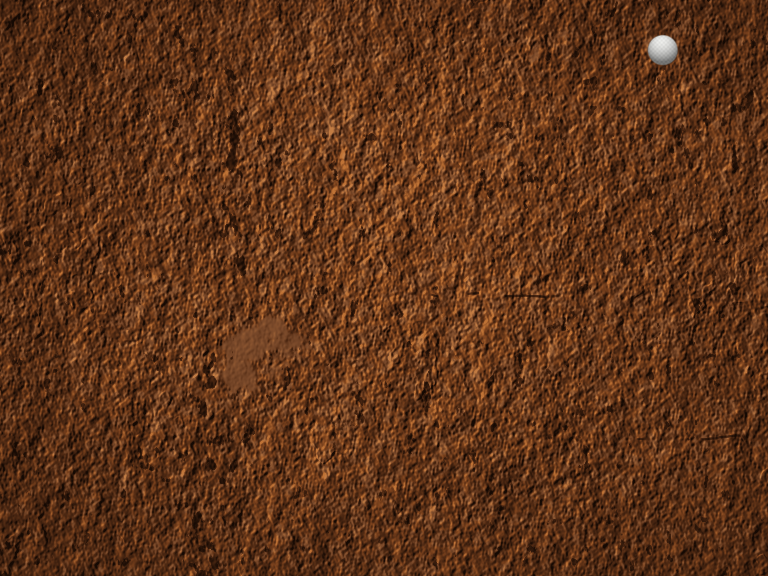
Write a WebGL 1 fragment shader that draws this texture.

```glsl
precision highp float;
// Rough red-brown clay wall with pits, a smooth worn patch and a small dimpled white ball.
uniform vec2 u_resolution;

const vec3 PIT = vec3(0.08, 0.035, 0.012);
const vec3 SHADE = vec3(0.28, 0.145, 0.066);
const vec3 CLAY = vec3(0.47, 0.25, 0.11);
const vec3 GLINT = vec3(0.75, 0.45, 0.21);
const vec3 DUST = vec3(0.015, 0.04, 0.055);
const vec2 LIGHT = vec2(-0.88, 0.47);

float hash(vec2 cell) {
  vec3 h = fract(vec3(cell.xyx) * 0.1031);
  h += dot(h, h.yzx + 33.33);
  return fract((h.x + h.y) * h.z);
}

float noise(vec2 p) {
  vec2 cell = floor(p);
  vec2 f = fract(p);
  f = f * f * (3.0 - 2.0 * f);
  float low = mix(hash(cell), hash(cell + vec2(1.0, 0.0)), f.x);
  float high = mix(hash(cell + vec2(0.0, 1.0)), hash(cell + vec2(1.0, 1.0)), f.x);
  return mix(low, high, f.y);
}

vec2 turn(vec2 p, float angle) {
  float c = cos(angle);
  float s = sin(angle);
  return vec2(c * p.x - s * p.y, s * p.x + c * p.y);
}

float fbm(vec2 p) {
  float sum = 0.0;
  float amplitude = 0.5;
  for (int i = 0; i < 4; i++) {
    sum += amplitude * noise(p);
    p = turn(p, 0.6) * 2.03 + 17.3;
    amplitude *= 0.5;
  }
  return sum / 0.9375;
}

// Grain from coarse to fine, plus sparse raised crusts with steep rims.
float surfaceHeight(vec2 p) {
  vec2 q = p * vec2(1.12, 0.9) + 3.7;
  float crust = smoothstep(0.56, 0.64, fbm(q * 21.0));
  float sum = 0.0036 * crust * smoothstep(0.4, 0.7, noise(q * 6.0));
  float frequency = 17.0;
  float weight = 0.17;
  for (int i = 0; i < 5; i++) {
    sum += noise(q * frequency) * weight / frequency;
    q = turn(q, 0.25) + 5.1;
    frequency *= 1.9;
    weight *= 1.58;
  }
  return sum;
}

// Slope towards the light: positive where lit, negative where shaded.
float relief(vec2 p, float reach) {
  return (surfaceHeight(p) - surfaceHeight(p + LIGHT * reach)) / reach;
}

// Hairline broken into short pieces; offset is the distance across it.
float hairline(float offset, float along, float width, float seed) {
  float wobble = 0.014 * (fbm(vec2(along * 18.0, seed)) - 0.5);
  float gaps = smoothstep(0.45, 0.6, noise(vec2(along * 45.0, seed + 4.0)));
  return gaps * (1.0 - smoothstep(width * 0.3, width, abs(offset + wobble)));
}

float span(float x, float start, float end) {
  return smoothstep(start, start + 0.03, x) * (1.0 - smoothstep(end - 0.03, end, x));
}

// Worn area with a ragged, crumbling outline.
float wornPatch(vec2 p, vec2 center, vec2 size) {
  vec2 d = turn(p - center, -0.6) / size;
  float ragged = 2.4 * (fbm(p * 32.0) - 0.5);
  return 1.0 - smoothstep(0.6, 1.05, length(d) + ragged);
}

// Small ragged holes, more of them where crowding is high.
float pits(vec2 p, float crowding) {
  float field = fbm(p * vec2(62.0, 42.0) + 40.0);
  return smoothstep(0.71, 0.79, field + 0.16 * crowding);
}

vec3 clayColor(float tone, float dust) {
  vec3 color = mix(PIT, SHADE, smoothstep(0.02, 0.31, tone));
  color = mix(color, CLAY, smoothstep(0.25, 0.53, tone));
  color = mix(color, GLINT, smoothstep(0.46, 0.8, tone));
  return color + DUST * dust * smoothstep(0.3, 0.5, tone);
}

vec3 ballColor(vec2 d) {
  vec3 normal = vec3(d, sqrt(max(0.0, 1.0 - dot(d, d))));
  float lit = max(0.0, dot(normal, normalize(vec3(-0.1, 0.6, 0.75))));
  float dimples = sin(d.x * 22.0) * sin(d.y * 22.0);
  return vec3(0.93, 0.93, 0.92) * (0.48 + 0.5 * lit + 0.03 * dimples);
}

void main() {
  vec2 p = gl_FragCoord.xy / u_resolution.y;
  vec2 uv = gl_FragCoord.xy / u_resolution;
  float pixel = 1.0 / u_resolution.y;

  // Relief lighting, speckle, broad stains and darkened borders.
  float worn = wornPatch(p, vec2(0.43, 0.385), vec2(0.1, 0.045));
  float tone = 0.4 + 0.25 * relief(p, 0.0024) * (1.0 - 0.75 * worn);
  tone += 0.14 * (noise(p * 210.0 + 9.0) - 0.5) * (1.0 - 0.7 * worn);
  tone += 0.1 * (fbm(p * 5.0 + 8.0) - 0.5) + 0.03 * worn;
  vec2 fromCenter = (uv - vec2(0.52, 0.53)) * 2.0;
  tone *= 1.1 - 0.2 * dot(fromCenter, fromCenter);

  // Pits crowd along a vertical seam; two faint hairlines run level.
  float seamX = mix(0.355, 0.405, smoothstep(0.28, 0.56, p.y)) + 0.03 * (fbm(p.yy * 9.0) - 0.5);
  float seam = exp(-pow((p.x - seamX) / 0.014, 2.0));
  float upper = hairline(p.y - 0.488, p.x, 0.003, 9.0) * span(p.x, 0.7, 0.98);
  float lower = hairline(p.y - 0.24, p.x, 0.003, 14.0) * span(p.x, 1.08, 1.3);
  tone *= 1.0 - 0.6 * max(pits(p, seam), max(upper, lower));

  float dust = max(worn, smoothstep(0.42, 0.66, fbm(p * 70.0 + 21.0)));
  vec3 color = clayColor(tone, dust);

  // Ball near the upper right corner.
  float radius = 0.026;
  vec2 toBall = p - vec2(0.863 * u_resolution.x * pixel, 0.913);
  float cover = 1.0 - smoothstep(-pixel, pixel, length(toBall) - radius);
  gl_FragColor = vec4(mix(color, ballColor(toBall / radius), cover), 1.0);
}
```
